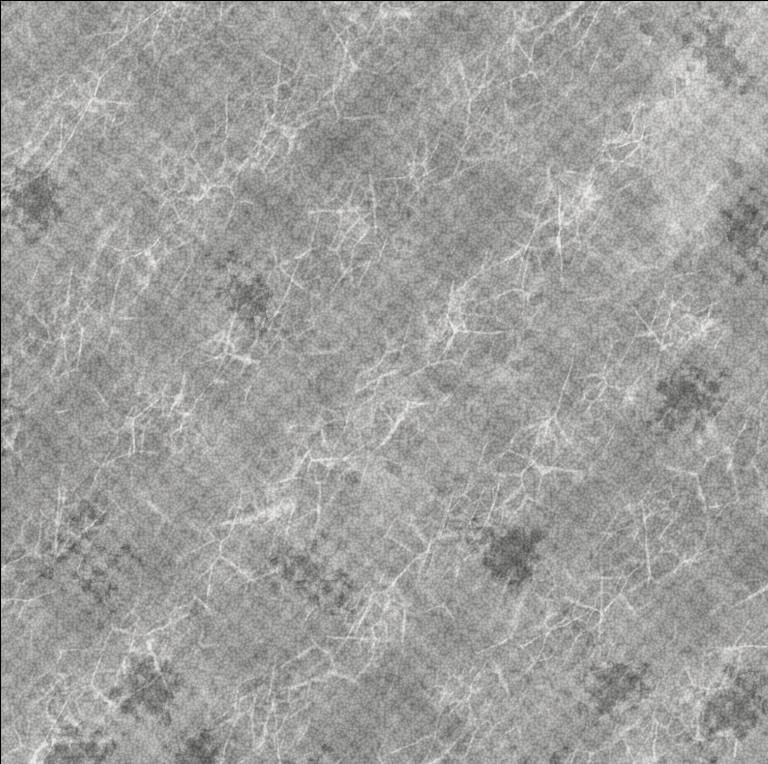
Give the GLSL for this texture, as a Shadertoy shader.

```glsl
// Grey marble slab with crackled pale veins, dark flecks and brecciated belts.

const vec3  TINT = vec3(1.003, 1.0, 0.988);
const float BASE_TONE = 0.598;
const float CLOUD_CONTRAST = 0.06;
const float MOTTLE_CONTRAST = 0.07;
const float FINE_CONTRAST = 0.085;
const float GRAIN_CONTRAST = 0.19;
const float GRAIN_SCALE = 230.0;
const float VEIN_SCALE = 7.0;
const float VEIN_WIDTH = 0.0013;
const float VEIN_TONE = 0.15;
const float VEIN_ANGLE = 0.95;
const float PATCH_TONE = 0.12;
const float BELT_WIDTH = 0.019;
const float BELT_TONE = 0.075;
const float FRAGMENT_TONE = 0.15;
const float RIM_WIDTH = 0.0015;

// Belt segments: start.xy, end.xy
const int BELT_COUNT = 10;
const vec4 BELTS[BELT_COUNT] = vec4[BELT_COUNT](
    vec4(0.84, 1.02, 0.83, 0.87), vec4(0.83, 0.87, 0.73, 0.67),
    vec4(0.73, 0.67, 0.65, 0.50), vec4(0.65, 0.50, 0.51, 0.47),
    vec4(0.51, 0.47, 0.38, 0.43), vec4(0.40, 0.39, 0.60, 0.36),
    vec4(1.02, 0.86, 0.90, 0.66), vec4(0.83, 0.76, 0.89, 0.64),
    vec4(0.89, 0.64, 0.97, 0.54), vec4(0.91, 0.98, 0.885, 0.86));

mat2 rotation(float a) {
    return mat2(cos(a), sin(a), -sin(a), cos(a));
}

vec2 hash2(vec2 p) {
    vec3 q = fract(p.xyx * vec3(0.1031, 0.1030, 0.0973));
    q += dot(q, q.yzx + 33.33);
    return fract((q.xx + q.yz) * q.zy);
}

// Cellular noise: distance to the seed, gap to the next seed, cell id
vec3 cells(vec2 p) {
    vec2 base = floor(p);
    float nearest = 9.0, second = 9.0, id = 0.0;
    for (int y = -1; y <= 1; y++)
    for (int x = -1; x <= 1; x++) {
        vec2 cell = base + vec2(x, y);
        vec2 jitter = hash2(cell + 50.0);
        float d = length(cell + jitter - p);
        if (d < nearest) {
            second = nearest;
            nearest = d;
            id = fract(jitter.x * 7.3 + jitter.y * 3.7);
        } else {
            second = min(second, d);
        }
    }
    return vec3(nearest, second - nearest, id);
}

// Layered, folded sines, about -1 to 1
float clouds(vec2 p) {
    mat2 turn = rotation(1.1);
    float sum = 0.0, amp = 0.5;
    for (int i = 0; i < 5; i++) {
        sum += amp * sin(p.x) * sin(p.y + 0.7);
        p = turn * p * 1.8 + 1.3 * sin(p.yx * 0.9 + 2.0);
        amp *= 0.62;
    }
    return sum;
}

float segmentDistance(vec2 p, vec2 a, vec2 b) {
    vec2 ab = b - a;
    return length(p - a - ab * clamp(dot(p - a, ab) / dot(ab, ab), 0.0, 1.0));
}

// Crackle of hairline veins in several sizes, stretched along the diagonal
float veins(vec2 p, float pixel) {
    float sum = 0.0, scale = VEIN_SCALE;
    for (int i = 0; i < 5; i++) {
        float layer = float(i);
        vec2 q = rotation(-VEIN_ANGLE - 0.25 * sin(layer * 2.4)) * p;
        q.x *= i % 2 == 0 ? 0.7 : 0.38;
        float gap = cells(q * scale + layer * 17.0).y * 0.5 / scale;
        float line = 1.0 - smoothstep(0.0, VEIN_WIDTH + 0.7 * pixel, gap);
        float fade = smoothstep(-0.15, 0.55, clouds(p * 24.0 + layer * 5.3));
        sum += line * fade * (1.1 - 0.1 * layer);
        scale *= 1.7;
    }
    return min(sum, 1.5);
}

void mainImage(out vec4 fragColor, in vec2 fragCoord) {
    vec2 p = fragCoord / iResolution.y;
    float pixel = 1.0 / iResolution.y;
    vec2 bend = vec2(clouds(p * 20.0), clouds(p * 20.0 + 7.0));
    vec2 q = p + 0.02 * bend;
    float mottle = clouds(p * 40.0 + 3.0);
    float fine = clouds(p * 180.0);

    // Clouded ground and grain
    float tone = BASE_TONE + CLOUD_CONTRAST * clouds(p * 8.0 + 1.0);
    tone += MOTTLE_CONTRAST * mottle + FINE_CONTRAST * fine;
    tone += GRAIN_CONTRAST * (0.45 - cells(p * GRAIN_SCALE).x);

    // Smooth pale and dark slabs at the upper right
    float side = q.y - 0.84 - (q.x - 1.0) * 1.6;
    float pale = smoothstep(0.85, 0.87, q.x) * smoothstep(0.0, 0.02, side);
    float dark = smoothstep(0.90, 0.93, q.x) * smoothstep(0.0, 0.02, -side)
               * smoothstep(0.58, 0.64, q.y);
    tone += 0.07 * pale - 0.035 * dark;

    // Sparse dark patches with ragged edges
    vec3 spot = cells(q * 6.0 + 4.0);
    float ragged = spot.x + 0.22 * mottle + 0.2 * fine;
    float patches = step(0.7, spot.z) * (1.0 - smoothstep(0.08, 0.3, ragged));
    tone -= PATCH_TONE * patches;

    // Pale belts holding broken dark fragments
    float d = 9.0;
    for (int i = 0; i < BELT_COUNT; i++)
        d = min(d, segmentDistance(q, BELTS[i].xy, BELTS[i].zw));
    float belt = exp(-d * d / (BELT_WIDTH * BELT_WIDTH)) * (0.75 + 0.6 * mottle);
    vec3 chip = cells((p + 0.005 * bend.yx) * 42.0);
    float fragment = step(0.62, chip.z) * smoothstep(0.08, 0.22, chip.y + 0.15 * fine);
    tone += belt * (BELT_TONE - FRAGMENT_TONE * fragment);

    // Hairline veins, calmer inside the slabs
    vec2 warped = p + 0.006 * bend + 0.0015 * vec2(mottle, fine);
    tone += VEIN_TONE * veins(warped, pixel) * (1.0 - 0.65 * max(pale, dark));

    // Thin black rim at the left and top
    float rim = min(p.x, 1.0 - p.y);
    tone *= smoothstep(RIM_WIDTH - 0.5 * pixel, RIM_WIDTH + 0.5 * pixel, rim);

    fragColor = vec4(clamp(tone, 0.0, 0.9) * TINT, 1.0);
}
```
